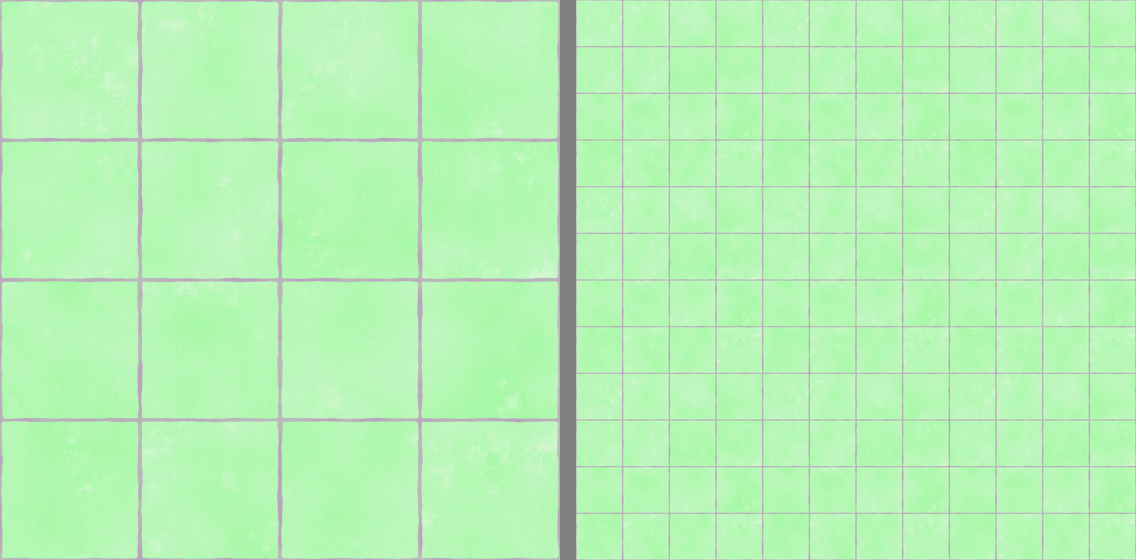
Left: one tile. Right: repeated 3 by 3.
A Shadertoy shader for this texture:

```glsl
const float TILES = 4.0;
const vec2 GROUT_HALF_WIDTH = vec2(0.0035, 0.0029);
const vec3 DEEP_GREEN = vec3(0.65, 0.975, 0.65);
const vec3 PALE_GREEN = vec3(0.785, 0.965, 0.785);
const vec3 CHIP_COLOR = vec3(0.84, 0.97, 0.83);
const vec3 GROUT_GRAY = vec3(0.73, 0.72, 0.73);
const vec3 GROUT_MAUVE = vec3(0.73, 0.64, 0.74);

float hash(vec2 p) {
    vec3 q = fract(p.xyx * vec3(0.1031, 0.1030, 0.0973));
    q += dot(q, q.yzx + 33.33);
    return fract((q.x + q.y) * q.z);
}

vec2 hash2(vec2 p) {
    return vec2(hash(p + 17.0), hash(p + 71.0));
}

// Value noise over the unit square, wrapping after freq cells
float wrapNoise(vec2 uv, vec2 freq) {
    vec2 p = uv * freq;
    vec2 cell = floor(p);
    vec2 f = fract(p);
    f = f * f * (3.0 - 2.0 * f);
    vec2 lo = mod(cell, freq);
    vec2 hi = mod(cell + 1.0, freq);
    return mix(mix(hash(lo), hash(vec2(hi.x, lo.y)), f.x),
               mix(hash(vec2(lo.x, hi.y)), hash(hi), f.x), f.y);
}

float clouds(vec2 uv, float freq) {
    float sum = 0.0;
    float amp = 0.5;
    for (int i = 0; i < 5; i++) {
        sum += amp * wrapNoise(uv, vec2(freq));
        uv += vec2(0.37, 0.61);
        freq *= 2.0;
        amp *= 0.55;
    }
    return sum / 1.055;
}

// Cellular specks: only a share of the cells carries one
float specks(vec2 uv, float freq, float share, float radius) {
    vec2 p = uv * freq;
    vec2 cell = floor(p);
    float cover = 0.0;
    for (int y = -1; y <= 1; y++) {
        for (int x = -1; x <= 1; x++) {
            vec2 neighbor = cell + vec2(x, y);
            vec2 id = mod(neighbor, freq);
            float size = radius * (0.4 + hash(id + 5.0));
            float dist = length(p - neighbor - hash2(id));
            float present = step(hash(id + 131.0), share);
            cover = max(cover, present * smoothstep(size, size * 0.4, dist));
        }
    }
    return cover;
}

// Thin curls along a noise contour
float curls(vec2 uv, float freq, float width) {
    float n = clouds(uv, freq);
    return smoothstep(width, 0.0, abs(n - 0.5));
}

// Layered sines for a hand-cut edge, about -1 to 1
float edgeWobble(float t, float seed) {
    float sum = 0.0;
    float freq = 11.0;
    float amp = 0.5;
    for (int i = 0; i < 4; i++) {
        sum += amp * sin(t * freq + seed * 41.0 * float(i + 1));
        freq *= 1.9;
        amp *= 0.7;
    }
    return sum;
}

// Signed distance inside the tile face, in canvas units
float tileFace(vec2 local, vec2 tile) {
    vec2 side = step(0.5, local);
    vec2 seed = vec2(hash(tile + vec2(side.x * 23.0, 7.0)),
                     hash(tile + vec2(59.0, side.y * 31.0)));
    vec2 wobble = vec2(edgeWobble(local.y, seed.x), edgeWobble(local.x, seed.y));
    vec2 inset = (0.5 - abs(local - 0.5)) / TILES;
    vec2 d = inset - GROUT_HALF_WIDTH - wobble * vec2(0.0013, 0.001);
    float corner = 0.004;
    return corner - length(max(corner - d, 0.0));
}

vec3 glaze(vec2 uv, float tint) {
    float cloud = clouds(uv, 7.0);
    float streak = wrapNoise(uv, vec2(150.0, 9.0)) - 0.5;
    float grain = wrapNoise(uv, vec2(300.0)) - 0.5;
    float tone = 0.5 + 1.3 * (cloud - 0.5) + 0.12 * streak + 0.2 * grain + tint;
    vec3 color = mix(DEEP_GREEN, PALE_GREEN, clamp(tone, 0.0, 1.0));

    // Worn patches, curled scratches and chips
    float wear = smoothstep(0.52, 0.72, clouds(uv + 0.43, 9.0));
    float flakes = smoothstep(0.5, 0.75, clouds(uv + 0.19, 48.0));
    float scratch = curls(uv + 0.71, 16.0, 0.022);
    vec2 warp = 0.003 * vec2(wrapNoise(uv, vec2(180.0)), wrapNoise(uv + 0.5, vec2(180.0)));
    float chip = specks(uv + warp, 90.0, 0.05, 0.2);
    float mark = wear * (0.6 * flakes + 0.65 * scratch) + chip * (0.3 + 0.5 * wear);
    return mix(color, CHIP_COLOR, clamp(mark, 0.0, 0.85));
}

void mainImage(out vec4 fragColor, in vec2 fragCoord) {
    vec2 uv = fragCoord / iResolution.xy;
    vec2 tile = floor(uv * TILES);
    vec2 local = fract(uv * TILES);

    // Each tile takes its own piece of the glaze
    vec3 face = glaze(uv + hash2(tile), 0.14 * (hash(tile + 3.0) - 0.5));
    vec3 grout = mix(GROUT_GRAY, GROUT_MAUVE, smoothstep(0.25, 0.75, clouds(uv, 24.0)));

    float soft = max(0.0007, 0.75 / iResolution.y);
    float cover = smoothstep(-soft, soft, tileFace(local, tile));
    fragColor = vec4(mix(grout, face, cover), 1.0);
}
```
